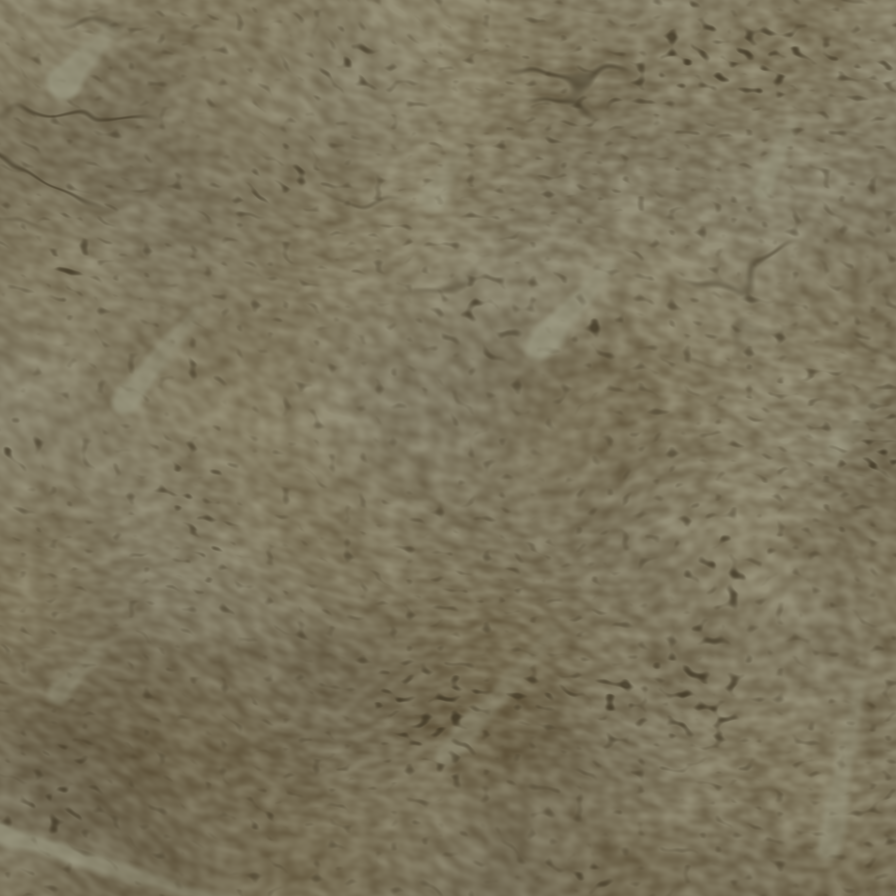
A three.js fragment shader for this texture:

```glsl
varying vec2 vUv;

#define SHADE_COLOR vec3(0.385, 0.340, 0.245)
#define LIGHT_COLOR vec3(0.560, 0.535, 0.440)
#define STREAK_COLOR vec3(0.590, 0.582, 0.490)
#define PIT_COLOR vec3(0.250, 0.215, 0.140)
#define MEAN_TONE 0.63
#define CLOUD_CONTRAST 0.46
#define GRAIN_CONTRAST 0.52
#define GRAIN_SCALE vec2(54.0, 84.0)
#define GRAIN_SLOPE 0.28
#define PIT_SCALE vec2(58.0, 84.0)
#define STREAK_GRID 3.0
#define STREAK_COUNT 9

vec2 hash2(vec2 cell) {
  vec3 q = fract(cell.xyx * vec3(0.1031, 0.1030, 0.0973));
  q += dot(q, q.yzx + 33.33);
  return fract((q.xx + q.yz) * q.zy);
}

// Gradient noise with unit gradients, roughly -0.7 to 0.7
float cornerRamp(vec2 cell, vec2 offset) {
  float angle = 6.2832 * hash2(cell).x;
  return dot(vec2(cos(angle), sin(angle)), offset);
}

float noise(vec2 p) {
  vec2 cell = floor(p);
  vec2 f = p - cell;
  vec2 blend = f * f * f * (f * (f * 6.0 - 15.0) + 10.0);
  vec2 right = vec2(1.0, 0.0);
  vec2 up = vec2(0.0, 1.0);
  float low = mix(cornerRamp(cell, f), cornerRamp(cell + right, f - right), blend.x);
  float high = mix(cornerRamp(cell + up, f - up), cornerRamp(cell + 1.0, f - 1.0), blend.x);
  return mix(low, high, blend.y);
}

float fbm(vec2 p) {
  float sum = 0.0;
  float amplitude = 1.0;
  for (int i = 0; i < 4; i++) {
    sum += amplitude * noise(p);
    p = p * 2.03 + 17.3;
    amplitude *= 0.56;
  }
  return sum;
}

// Soft capsule, widest and brightest at its head
float taperedStreak(vec2 p, vec2 head, vec2 reach, float radius) {
  vec2 d = p - head;
  float along = clamp(dot(d, reach) / dot(reach, reach), 0.0, 1.0);
  float edge = length(d - reach * along) - radius * mix(1.0, 0.5, along);
  return (1.0 - smoothstep(-0.005, 0.006, edge)) * mix(1.0, 0.5, along);
}

float scatteredStreaks(vec2 p) {
  float cover = 0.0;
  for (int i = 0; i < STREAK_COUNT; i++) {
    float id = float(i);
    vec2 cell = vec2(mod(id, STREAK_GRID), floor(id / STREAK_GRID));
    vec2 place = hash2(cell + 41.0);
    vec2 shape = hash2(cell + 83.0);
    vec2 look = hash2(cell + 127.0);
    vec2 head = (cell + 0.15 + 0.7 * place) / STREAK_GRID;
    float angle = mix(0.85, 1.95, shape.x * shape.x);
    float reach = mix(0.04, 0.22, shape.y);
    float radius = mix(0.010, 0.020, look.x);
    float streak = taperedStreak(p, head, reach * vec2(cos(angle), sin(angle)), radius);
    cover = max(cover, streak * mix(0.45, 0.95, look.y));
  }
  return cover;
}

void main() {
  vec2 p = vUv;

  // Broad mottling, paler towards the top
  float cloud = fbm(p * 3.0 + 5.0);
  float tone = MEAN_TONE + CLOUD_CONTRAST * cloud + 0.28 * (p.y - 0.5);

  // Fine grain drawn out along a gently bending slope
  float bend = 0.045 * noise(p * 3.5 + 60.0);
  vec2 sloped = vec2(p.x, p.y + GRAIN_SLOPE * p.x * (1.0 - 0.5 * p.x) + bend);
  float grain = noise(sloped * GRAIN_SCALE) + 0.25 * noise(sloped * GRAIN_SCALE * 1.7 + 31.0);
  grain += 0.6 * noise(sloped * vec2(22.0, 46.0) + 9.0);
  tone += GRAIN_CONTRAST * grain * mix(0.85, 1.1, p.x);
  vec3 color = mix(SHADE_COLOR, LIGHT_COLOR, clamp(tone, -0.25, 1.15));

  // Ochre and grey drift
  color += vec3(0.007, 0.0, -0.015) * noise(p * 4.5 + 90.0);

  // Pale streaks with a worn rim, and a seam across the lower left corner
  vec2 worn = p + 0.005 * vec2(noise(p * 32.0), noise(p * 32.0 + 50.0));
  float streak = scatteredStreaks(worn);
  streak = max(streak, 0.85 * taperedStreak(worn, vec2(-0.02, 0.075), vec2(0.30, -0.09), 0.011));
  color = mix(color, STREAK_COLOR + 0.03 * grain, 0.95 * streak);

  // Small soft pits, single and in tight clusters, denser on the right
  float cluster = smoothstep(0.18, 0.55, noise(p * 7.0 + 23.0) + 0.12 * p.x);
  float pitField = noise(sloped * PIT_SCALE + 70.0) + 0.14 * cluster + 0.05 * p.x;
  float pits = smoothstep(0.28, 0.72, pitField) * mix(0.5, 0.85, cluster);
  color = mix(color, PIT_COLOR, pits * (1.0 - 0.8 * streak));

  // Thin broken cracks in the upper part
  float contour = abs(noise(sloped * vec2(3.0, 8.0) + 14.0) + 0.12 * noise(p * 26.0));
  float broken = smoothstep(0.08, 0.32, noise(p * 5.5 + 37.0)) * smoothstep(0.5, 0.8, p.y);
  float crack = (1.0 - smoothstep(0.0, 0.035, contour)) * broken;
  color = mix(color, PIT_COLOR, 0.55 * crack);

  gl_FragColor = vec4(color, 1.0);
}
```
